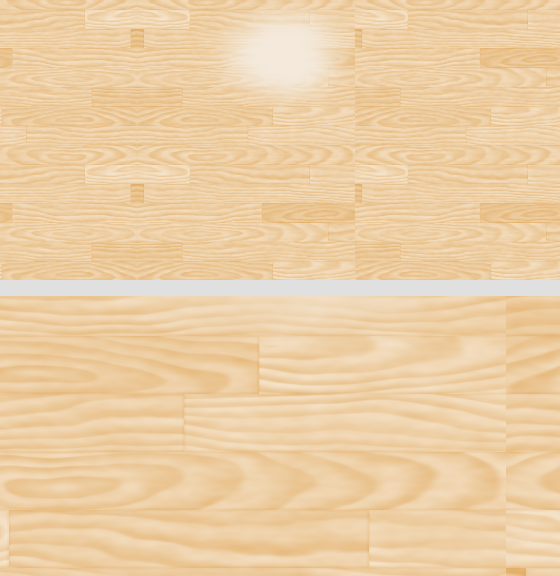
Top, the full canvas; bottom, a detail of the centre.
Reproduce this texture procedurally as a WebGL 1 fragment shader.

```glsl
precision highp float;
// Pale strip parquet: a tile of eight plank rows repeats across and down and is
// mirrored left of one seam. Each plank gets its own tone and grain, made from
// warped straight lines or nested ovals, and a soft glare lies over the floor.
uniform vec2 u_resolution;

// Lengths are in canvas heights.
#define MIRROR_X 0.490
#define TILE_WIDTH 0.779
#define ROW_HEIGHT 0.0691
#define ROW_TOP 0.035
#define ROWS 8.0
#define GRAIN_LINES 5.5
#define GRAIN_DEPTH 0.36
#define FIBRE_DEPTH 0.30
#define JOINT_WIDTH 0.0035
#define GLARE_CENTER vec2(1.010, 0.195)
#define GLARE_RADIUS vec2(0.270, 0.200)

const vec3 HONEY = vec3(0.890, 0.690, 0.420);
const vec3 CREAM = vec3(0.965, 0.905, 0.820);
const vec3 GLARE = vec3(0.955, 0.915, 0.860);

float hash(vec2 p) {
  return fract(sin(dot(p, vec2(127.1, 311.7))) * 43758.5);
}

vec2 gradient(vec2 cell) {
  float a = 6.2832 * hash(cell);
  return vec2(cos(a), sin(a));
}

// Gradient noise, about -0.7 to 0.7
float noise(vec2 p) {
  vec2 i = floor(p), f = p - i;
  vec2 w = f * f * f * (f * (f * 6.0 - 15.0) + 10.0);
  vec2 e = vec2(1.0, 0.0);
  float bottom = mix(dot(gradient(i), f), dot(gradient(i + e), f - e), w.x);
  float top = mix(dot(gradient(i + e.yx), f - e.yx),
                  dot(gradient(i + e.xx), f - e.xx), w.x);
  return mix(bottom, top, w.y);
}

// Value belonging to one of the eight rows
float pick(vec4 upper, vec4 lower, float row) {
  vec4 k = vec4(0.0, 1.0, 2.0, 3.0);
  return dot(upper, 1.0 - step(0.5, abs(k - row)))
       + dot(lower, 1.0 - step(0.5, abs(k + 4.0 - row)));
}

// Growth rings in one plank: x in canvas heights, y from 0 to 1 over the plank
float rings(vec2 q, float curl, float center, float seed) {
  float warp = noise(vec2(q.x * 4.0, q.y * 0.9) + seed * 37.0);
  float ripple = noise(vec2(q.x * 17.0, q.y * 2.0) + seed * 53.0);
  float straight = q.y + (seed - 0.5) * q.x * 1.5 + 0.45 * warp;
  vec2 oval = vec2((q.x - center) * 2.4, q.y - 0.15 - 0.7 * seed + 0.35 * warp);
  float phase = GRAIN_LINES * mix(straight, length(oval), curl) + 0.3 * ripple;
  float f = fract(phase);
  return smoothstep(0.1, 0.8, f) * (1.0 - smoothstep(0.8, 1.0, f));
}

void main() {
  vec2 p = gl_FragCoord.xy / u_resolution.y;
  p.y = 1.0 - p.y;

  // Position in the tile
  float x = mod(abs(p.x - MIRROR_X), TILE_WIDTH);
  float v = (p.y - ROW_TOP) / ROW_HEIGHT;
  float row = mod(floor(v), ROWS);
  float y = fract(v);

  // Plank ends; the first row has a third plank
  float joint = TILE_WIDTH * pick(vec4(0.24, 0.03, 0.572, 0.876),
                                  vec4(0.207, 0.622, 0.508, 1.1), row);
  float lastJoint = TILE_WIDTH * (row < 0.5 ? 0.79 : 2.0);
  float plank = step(joint, x) + step(lastJoint, x);

  // Tone and grain curl of the planks before and after the joint
  float toneA = pick(vec4(0.70, 0.28, 0.56, 0.59), vec4(0.42, 0.48, 0.55, 0.54), row);
  float toneB = pick(vec4(0.53, 0.58, 0.36, 0.54), vec4(0.55, 0.62, 0.63, 0.54), row);
  float curlA = pick(vec4(0.8, 0.2, 0.2, 1.0), vec4(0.1, 1.0, 0.2, 1.0), row);
  float curlB = pick(vec4(0.3, 0.1, 1.0, 0.7), vec4(0.2, 0.8, 0.1, 1.0), row);
  float after = min(plank, 1.0);
  float tone = mix(toneA, toneB, after) + 0.08 * step(1.5, plank);
  float curl = mix(curlA, curlB, after);

  // Rings, broad shading and fine fibres
  float seed = hash(vec2(row + 3.0, plank + 7.0));
  float center = mix(joint * 0.5 * seed, mix(joint, TILE_WIDTH, seed), after);
  float ring = rings(vec2(x, y), curl, center, seed);
  vec2 wood = vec2(x, row + y + plank * 19.0);
  float shade = noise(wood * vec2(5.0, 1.3) + 11.0);
  float fibre = noise(wood * vec2(14.0, 5.0)) + 0.8 * noise(wood * vec2(46.0, 9.0) + 71.0);
  float strength = GRAIN_DEPTH * (0.8 + 0.7 * shade);
  tone += 0.13 - strength * ring + 0.14 * shade + FIBRE_DEPTH * 0.5 * fibre;

  // Thin dark joints between planks
  float edge = min(min(y, 1.0 - y) * ROW_HEIGHT,
                   min(abs(x - joint), abs(x - lastJoint)));
  tone -= 0.16 * (1.0 - smoothstep(0.0, JOINT_WIDTH, edge));
  vec3 color = mix(HONEY, CREAM, clamp(tone, 0.0, 1.0));

  // Soft glare with an edge streaked along the grain
  float reach = length((p - GLARE_CENTER) / GLARE_RADIUS);
  reach += 0.16 * noise(p * vec2(5.0, 60.0));
  color = mix(color, GLARE, 1.0 - smoothstep(0.3, 1.1, reach));

  gl_FragColor = vec4(color, 1.0);
}
```
